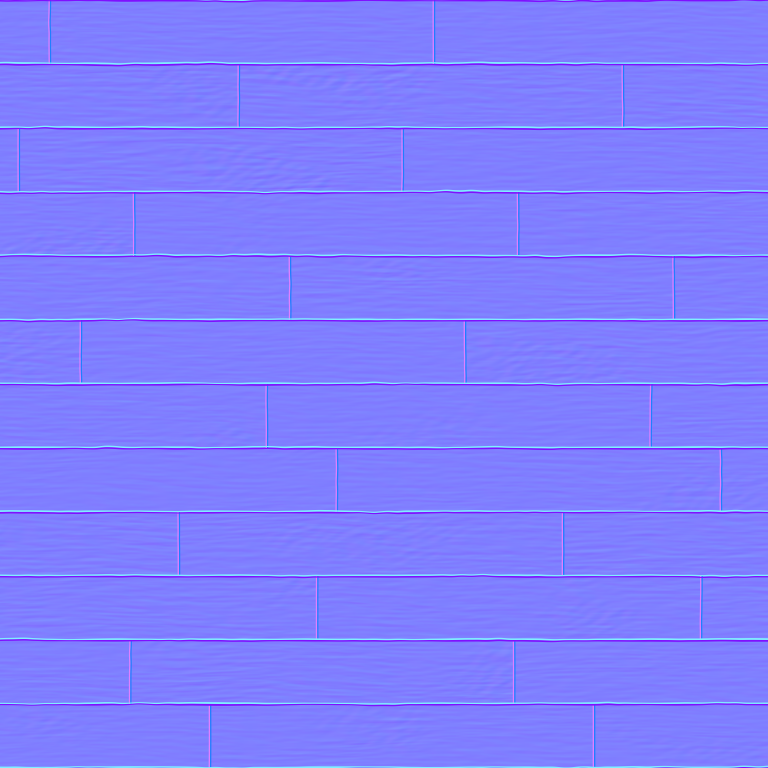
This texture map is drawn by a WebGL 1 fragment shader. Its source:

```glsl
precision highp float;

uniform vec2 u_resolution;

const float ROWS = 12.0;
const float PLANKS_PER_ROW = 2.0;
const float BEVEL_WIDTH = 0.0019;

float hash(vec2 p) {
  vec3 q = fract(vec3(p.xyx) * 0.1031);
  q += dot(q, q.yzx + 33.33);
  return fract((q.x + q.y) * q.z);
}

vec2 gradientAt(vec2 cell) {
  float angle = 6.28319 * hash(cell);
  return vec2(cos(angle), sin(angle));
}

float gradientNoise(vec2 p) {
  vec2 i = floor(p);
  vec2 f = p - i;
  vec2 u = f * f * f * (f * (f * 6.0 - 15.0) + 10.0);
  vec2 e = vec2(1.0, 0.0);
  float bottom = mix(dot(gradientAt(i), f), dot(gradientAt(i + e), f - e), u.x);
  float top = mix(dot(gradientAt(i + e.yx), f - e.yx),
                  dot(gradientAt(i + e.xx), f - e.xx), u.x);
  return mix(bottom, top, u.y);
}

// Stagger of the butt joints, as a fraction of a plank length
float rowStagger(float row) {
  vec4 index = vec4(0.0, 1.0, 2.0, 3.0);
  vec4 half4 = vec4(0.5);
  return dot(vec4(0.130, 0.622, 0.049, 0.349), step(abs(index - row), half4))
       + dot(vec4(0.755, 0.211, 0.695, 0.877), step(abs(index + 4.0 - row), half4))
       + dot(vec4(0.466, 0.826, 0.339, 0.547), step(abs(index + 8.0 - row), half4));
}

// Share of a pixel at x that lies between lo and hi
float coverage(float x, float lo, float hi, float pixel) {
  float inside = min(x + 0.5 * pixel, hi) - max(x - 0.5 * pixel, lo);
  return clamp(inside / pixel, 0.0, 1.0);
}

// Slope of a V groove: negative before its centre, positive after it
float grooveSlope(float d, float width, float pixel) {
  return coverage(d, 0.0, width, pixel) - coverage(d, -width, 0.0, pixel);
}

// Uneven edge: slow drift plus small chips
float edgeWobble(float along, float seed) {
  float drift = gradientNoise(vec2(along * 9.0, seed * 7.3 + 0.4));
  float chips = gradientNoise(vec2(along * 42.0, seed * 3.7 + 0.6));
  return 0.0014 * drift + 0.0016 * chips * smoothstep(0.0, 0.4, abs(drift));
}

float grainHeight(vec2 p) {
  float bend = gradientNoise(p * vec2(5.0, 16.0));
  vec2 q = p + vec2(0.0, 0.008 * bend);
  float fibres = gradientNoise(q * vec2(14.0, 165.0));
  float fine = 0.6 * gradientNoise(q * vec2(38.0, 235.0) + 5.2);
  float cracks = 1.6 * min(0.0, gradientNoise(q * vec2(8.0, 105.0) + 2.7) + 0.22);
  // Patches of slanted, wavy figure
  float patchMask = smoothstep(0.12, 0.42, gradientNoise(p * vec2(4.0, 9.0) + 8.1));
  vec2 slanted = vec2(q.x + 0.5 * q.y, q.y - 0.35 * q.x);
  float figure = 1.1 * patchMask * gradientNoise(slanted * vec2(42.0, 115.0));
  return fibres + fine + cracks + figure;
}

vec2 grainSlope(vec2 p) {
  vec2 e = vec2(1.0 / 768.0, 0.0);
  float h = grainHeight(p);
  return vec2(grainHeight(p + e) - h, grainHeight(p + e.yx) - h);
}

void main() {
  vec2 uv = gl_FragCoord.xy / u_resolution;
  vec2 pixel = 1.0 / u_resolution;

  // Long seams between rows, counted from the top
  float down = (1.0 - uv.y) * ROWS;
  float seam = floor(down + 0.5);
  float seamSeed = mod(seam, ROWS);
  float seamDistance = (seam - down) / ROWS;
  seamDistance = -(down - seam) / ROWS + edgeWobble(uv.x, seamSeed);
  float seamWear = gradientNoise(vec2(uv.x * 16.0, seamSeed * 5.1 + 0.5));
  float seamSlope = grooveSlope(seamDistance, BEVEL_WIDTH * (1.0 + 0.5 * seamWear), pixel.y);

  // Butt joints inside a row
  float row = floor(down);
  float across = uv.x * PLANKS_PER_ROW - rowStagger(row);
  float joint = floor(across + 0.5);
  float jointSeed = row * 2.0 + mod(joint, PLANKS_PER_ROW) + 31.0;
  float jointDistance = (across - joint) / PLANKS_PER_ROW + 0.6 * edgeWobble(uv.y, jointSeed);
  float jointSlope = grooveSlope(jointDistance, BEVEL_WIDTH * 0.9, pixel.x);

  // Each plank takes its own piece and depth of grain
  vec2 plank = vec2(mod(floor(across), PLANKS_PER_ROW), row);
  vec2 shift = 9.0 * vec2(hash(plank + 3.0), hash(plank + 17.0));
  float depth = mix(0.065, 0.115, hash(plank + 41.0));
  vec2 grain = depth * grainSlope(uv + shift);

  // Encode slopes as a tangent-space normal
  float flatness = 1.0 - max(abs(seamSlope), abs(jointSlope));
  vec2 slope = vec2(-1.8, 1.0) * grain * flatness;
  slope += vec2(-0.38 * jointSlope * (1.0 - abs(seamSlope)), 0.44 * seamSlope);
  gl_FragColor = vec4(clamp(vec2(0.5, 0.497) + slope, 0.0, 1.0), 1.0, 1.0);
}
```
